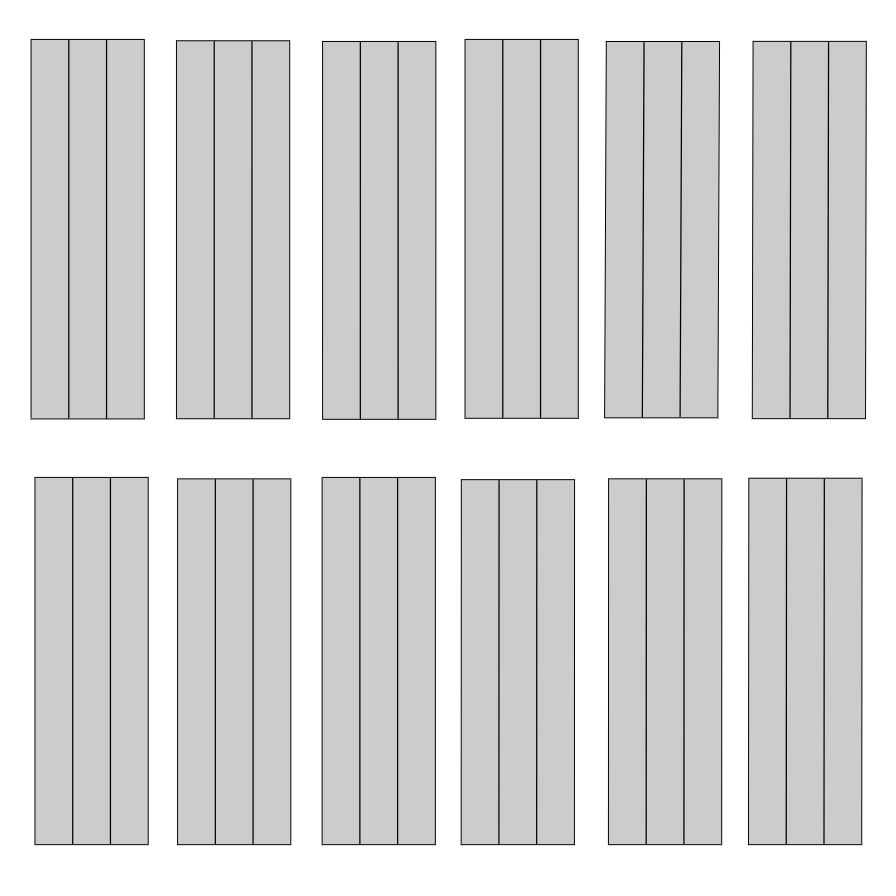
Write a Shadertoy shader that draws this pattern.

```glsl
#define COLUMNS 6.0
#define PITCH 0.1602
#define FIRST_CENTER 0.1003
#define HALF_WIDTH 0.0632
#define UPPER_SPAN vec2(0.5333, 0.9550)
#define LOWER_SPAN vec2(0.0573, 0.4660)
#define SHIFT 0.0036
#define END_SHIFT 0.0014
#define LEAN 0.0022
#define EDGE_WIDTH 0.0011
#define SEAM_WIDTH 0.0014
#define PANEL_GREY 0.80

vec2 hash22(vec2 p) {
    vec3 q = fract(p.xyx * vec3(0.1031, 0.1030, 0.0973));
    q += dot(q, q.yzx + 33.33);
    return fract((q.xx + q.yz) * q.zy);
}

// Exact share of a pixel covered by a line, even when thinner than the pixel
float lineCoverage(float dist, float width, float pixel) {
    float low = max(dist - 0.5 * pixel, -0.5 * width);
    float high = min(dist + 0.5 * pixel, 0.5 * width);
    return max(high - low, 0.0) / pixel;
}

float fillCoverage(float dist, float pixel) {
    return clamp(0.5 - dist / pixel, 0.0, 1.0);
}

void mainImage(out vec4 fragColor, in vec2 fragCoord) {
    vec2 uv = fragCoord / iResolution.y;
    float pixel = 1.0 / iResolution.y;

    // Panel index
    float column = clamp(floor((uv.x - FIRST_CENTER) / PITCH + 0.5), 0.0, COLUMNS - 1.0);
    float row = step(0.5, uv.y);
    vec2 cell = vec2(column, row);

    // Uneven placement, height and lean of each panel
    vec2 place = hash22(cell * 17.3 + 4.7);
    vec2 ends = hash22(cell * 23.9 + 11.1) * 2.0 - 1.0;
    vec2 span = mix(LOWER_SPAN, UPPER_SPAN, row);
    span += END_SHIFT * ends * vec2(row, 1.0);
    vec2 center = vec2(FIRST_CENTER + column * PITCH, 0.5 * (span.x + span.y));
    center.x += SHIFT * (place.x * 2.0 - 1.0);
    vec2 halfSize = vec2(HALF_WIDTH, 0.5 * (span.y - span.x));
    vec2 p = uv - center;
    p.x -= LEAN * pow(place.y, 6.0) * p.y / (2.0 * halfSize.y);

    // Outline and the two seams between three boards
    vec2 border = abs(p) - halfSize;
    float box = max(border.x, border.y);
    float inside = fillCoverage(box, pixel);
    float edge = lineCoverage(box, EDGE_WIDTH, pixel);
    float seam = lineCoverage(abs(p.x) - halfSize.x / 3.0, SEAM_WIDTH, pixel);

    float shade = mix(1.0, PANEL_GREY, inside);
    shade *= 1.0 - max(edge, seam * inside);
    fragColor = vec4(vec3(shade), 1.0);
}
```
